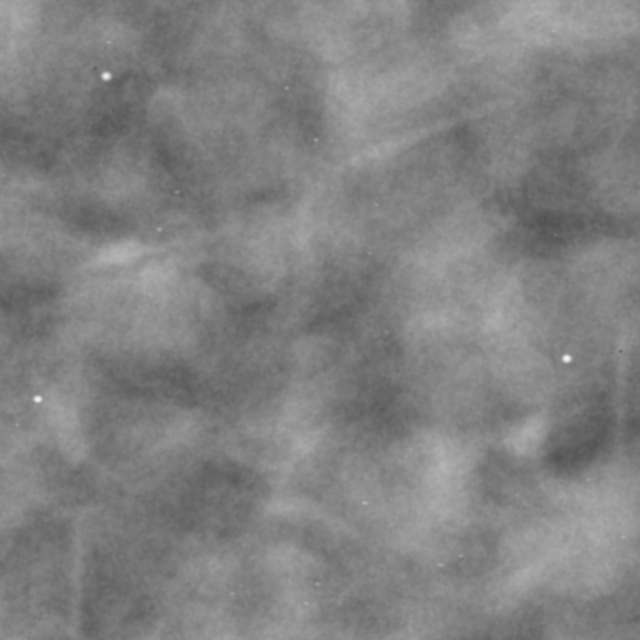
Reproduce this texture procedurally as a three.js fragment shader.

```glsl
varying vec2 vUv;

#define BASE_GRAY 0.515
#define CLOUD_SCALE 6.2
#define CLOUD_CONTRAST 0.101
#define WARP 0.03
#define GRAIN 0.021
#define VEIN_LIGHT 0.03
#define RIDGE_LIGHT 0.07
#define PUFF_LIGHT 0.14
#define PIT_DARK 0.09
#define SPECK_LIGHT 0.5
#define SEED 3.0

vec2 hash2(vec2 p) {
  vec3 q = fract(p.xyx * vec3(0.1031, 0.1030, 0.0973));
  q += dot(q, q.yzx + 33.33);
  return fract((q.xx + q.yz) * q.zy);
}

// Smooth value noise from -1 to 1
float noise(vec2 p) {
  vec2 cell = floor(p), f = fract(p);
  f = f * f * f * (f * (f * 6.0 - 15.0) + 10.0);
  float low = mix(hash2(cell).x, hash2(cell + vec2(1.0, 0.0)).x, f.x);
  float high = mix(hash2(cell + vec2(0.0, 1.0)).x, hash2(cell + 1.0).x, f.x);
  return mix(low, high, f.y) * 2.0 - 1.0;
}

vec2 rotate(vec2 p, float angle) {
  float c = cos(angle), s = sin(angle);
  return vec2(c * p.x + s * p.y, c * p.y - s * p.x);
}

float clouds(vec2 p) {
  float sum = 0.0, weight = 1.0;
  for (int i = 0; i < 5; i++) {
    sum += weight * noise(p);
    p = rotate(p, 0.65) * 2.03 + 17.3;
    weight *= 0.56;
  }
  return sum;
}

// Soft straight ridges, steep or gently rising
float ridges(vec2 p) {
  float light = 0.0;
  for (int i = 0; i < 4; i++) {
    float id = float(i);
    vec2 r = hash2(vec2(id + 11.0, SEED));
    float angle = mod(id, 2.0) < 0.5 ? 0.2 + 0.25 * r.x : 1.5 + 0.1 * r.y;
    vec2 q = rotate(p - r, angle);
    float halfLength = 0.09 + 0.07 * r.y;
    float ends = 1.0 - smoothstep(0.5 * halfLength, 1.3 * halfLength, abs(q.x));
    light += ends * exp(-q.y * q.y / 0.00012);
  }
  return light;
}

// Scattered soft lumps, a little wider than high, with a firmer upper rim
float lumps(vec2 p, float seed, float size) {
  float sum = 0.0;
  for (int i = 0; i < 10; i++) {
    vec2 id = vec2(float(i) + seed, SEED);
    vec2 r = hash2(id + 40.0);
    vec2 q = rotate(p - hash2(id), 0.9 * (r.x - 0.5));
    q /= size * mix(0.65, 1.25, r.y) * vec2(1.2, 0.9);
    q.y *= q.y > 0.0 ? 1.35 : 0.85;
    float d = dot(q, q);
    sum += mix(0.4, 1.0, r.x) * exp(-d * (0.6 + 0.5 * d));
  }
  return min(sum, 1.1);
}

// Pinpoints: mostly tiny and faint, a few larger and bright, some dark
float specks(vec2 p) {
  float sum = 0.0;
  for (int i = 0; i < 30; i++) {
    vec2 id = vec2(float(i) + 90.0, SEED);
    vec2 r = hash2(id + 70.0);
    float strength = i < 3 ? 0.7 + 0.3 * r.x : 0.12 + 0.2 * r.x * r.x;
    float radius = 0.0028 + 0.004 * strength * strength;
    vec2 q = (p - hash2(id)) / (radius * vec2(1.0 + 0.6 * r.y, 1.0));
    float d = dot(q, q);
    sum += (r.y < 0.15 && i > 2 ? -1.0 : 1.0) * strength * exp(-d * (0.7 + 0.3 * d));
  }
  return sum;
}

void main() {
  vec2 p = vUv;
  vec2 drift = vec2(noise(p * 7.0 + 5.0), noise(p * 7.0 + 51.0));
  vec2 fray = vec2(noise(p * 24.0 + 9.0), noise(p * 24.0 + 73.0));
  vec2 warped = p + WARP * drift + 0.25 * WARP * fray;

  // Cloudy body
  vec2 cloudPoint = rotate(warped, 0.35) * vec2(0.93, 1.07) * CLOUD_SCALE;
  float gray = BASE_GRAY + CLOUD_CONTRAST * clouds(cloudPoint + SEED * 7.0);

  // Broad winding veins
  float vein = abs(noise(rotate(warped, 0.4) * vec2(2.6, 3.2) + 31.0));
  gray += VEIN_LIGHT * (1.0 - smoothstep(0.0, 0.16, vein) - 0.25);

  // Lumps, hollows and ridges
  gray += PUFF_LIGHT * lumps(warped, 20.0, 0.042);
  gray -= PIT_DARK * lumps(warped, 60.0, 0.038);
  gray += RIDGE_LIGHT * ridges(p + 0.12 * WARP * drift);

  // Fine grain and specks
  gray += GRAIN * (noise(rotate(p, 0.5) * 170.0) + 0.8 * noise(rotate(p, 1.1) * 85.0));
  gray += SPECK_LIGHT * specks(p);

  gl_FragColor = vec4(vec3(clamp(gray, 0.0, 1.0)), 1.0);
}
```
